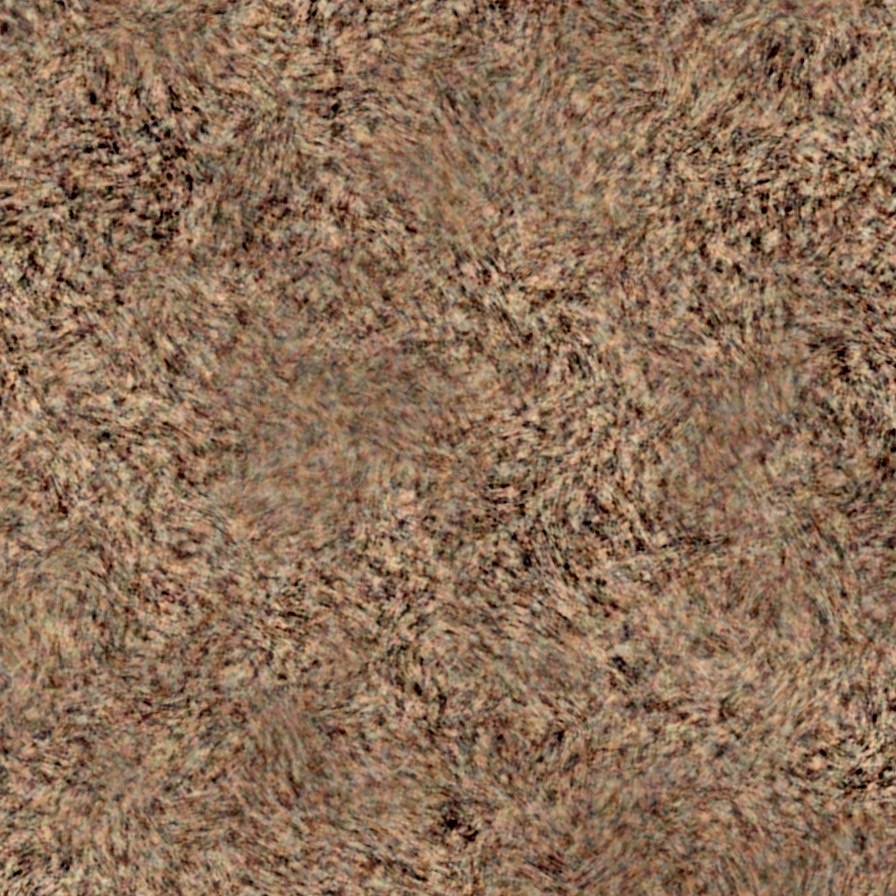
This texture is drawn by a three.js fragment shader. Its source:

```glsl
varying vec2 vUv;

const vec3 BASE_BROWN = vec3(0.552, 0.442, 0.345);
const vec3 TONE_AXIS = vec3(1.0, 0.98, 0.84);
const vec3 RUST_SHIFT = vec3(0.07, -0.035, -0.04);
const vec3 OCHRE_SHIFT = vec3(0.02, 0.01, -0.08);
const vec3 PALE_FIBRE = vec3(0.70, 0.58, 0.46);
const float PI = 3.14159;

float hash(vec2 p) {
  vec3 q = fract(p.xyx * 0.1031);
  q += dot(q, q.yzx + 33.33);
  return fract((q.x + q.y) * q.z);
}

float noise(vec2 p) {
  vec2 cell = floor(p);
  vec2 f = fract(p);
  f = f * f * (3.0 - 2.0 * f);
  float low = mix(hash(cell), hash(cell + vec2(1.0, 0.0)), f.x);
  float high = mix(hash(cell + vec2(0.0, 1.0)), hash(cell + 1.0), f.x);
  return mix(low, high, f.y);
}

vec2 rotate(vec2 p, float angle) {
  float c = cos(angle);
  float s = sin(angle);
  return vec2(c * p.x + s * p.y, c * p.y - s * p.x);
}

// Broad patches, centred on zero
float patches(vec2 p, float scale) {
  return 0.6 * noise(p * scale) + 0.4 * noise(p * scale * 2.7 + 31.0) - 0.5;
}

// Short streaks whose leading direction drifts over the surface
float matted(vec2 p, float scale) {
  float total = 0.0;
  float power = 0.0;
  for (int i = 0; i < 5; i++) {
    float k = float(i);
    float weight = pow(noise(p * 13.0 + 47.0 * k + 9.0), 3.0) + 0.01;
    vec2 q = rotate(p, PI * (k + 0.3) / 5.0) + 3.0 + k;
    float streak = 0.68 * noise(q * scale * vec2(0.42, 1.0));
    streak += 0.5 * noise(q * scale * vec2(0.85, 1.9) + 17.0);
    total += weight * (streak - 0.59);
    power += weight * weight;
  }
  return total / sqrt(power);
}

// Bent strands scattered one per cell; returns coverage
float fibres(vec2 p, float scale, float width, float share, float seed) {
  vec2 cell = floor(p * scale);
  float cover = 0.0;
  for (int y = -1; y <= 1; y++) {
    for (int x = -1; x <= 1; x++) {
      vec2 id = cell + vec2(float(x), float(y));
      vec2 key = id + seed;
      vec2 centre = id + vec2(hash(key + 11.3), hash(key + 23.7));
      vec2 q = rotate(p * scale - centre, PI * hash(key + 37.1));
      q.y += (hash(key + 41.9) - 0.5) * q.x * q.x;
      float halfLength = mix(0.25, 0.65, hash(key + 53.3));
      float side = 1.0 - smoothstep(0.2, 1.0, abs(q.y) / (width * scale));
      float ends = 1.0 - smoothstep(0.5, 1.0, abs(q.x) / halfLength);
      float strength = step(hash(key + 67.7), share) * mix(0.4, 1.0, hash(key + 71.1));
      cover = max(cover, side * ends * strength);
    }
  }
  return cover;
}

void main() {
  vec2 warp = vec2(noise(vUv * 22.0), noise(vUv * 22.0 + 60.0));
  vec2 p = vUv + 0.012 * warp;

  // Matted grain, stronger in some patches
  float roughness = clamp(0.62 + 0.9 * patches(vUv + 4.0, 6.0), 0.35, 0.95);
  float grain = matted(p, 165.0);
  grain += 0.42 * (noise(rotate(vUv, 0.6) * 290.0 + 80.0) - 0.5);
  float tone = grain * roughness;
  tone -= 0.7 * tone * tone;
  tone += 0.16 * patches(vUv + 8.0, 5.0);

  // Fine loose hairs, light and dark
  float broken = smoothstep(0.15, 0.65, noise(p * 120.0 + 5.0));
  tone += 0.09 * broken * fibres(p, 32.0, 0.0026, 0.55, 100.0);
  tone -= 0.10 * broken * fibres(p, 36.0, 0.0026, 0.5, 200.0);

  // Rust and ochre tints
  vec3 colour = BASE_BROWN + tone * TONE_AXIS;
  colour += RUST_SHIFT * (noise(rotate(p, 0.9) * 130.0 + 12.0) - 0.5) * 1.5;
  colour += OCHRE_SHIFT * (noise(rotate(p, 2.1) * 100.0 + 40.0) - 0.5);

  // Sparse long pale strands
  float strands = fibres(p, 8.0, 0.0055, 0.4, 300.0);
  colour = mix(colour, PALE_FIBRE + 0.4 * tone, 0.55 * strands * mix(0.5, 1.0, broken));

  gl_FragColor = vec4(clamp(colour, 0.0, 1.0), 1.0);
}
```
